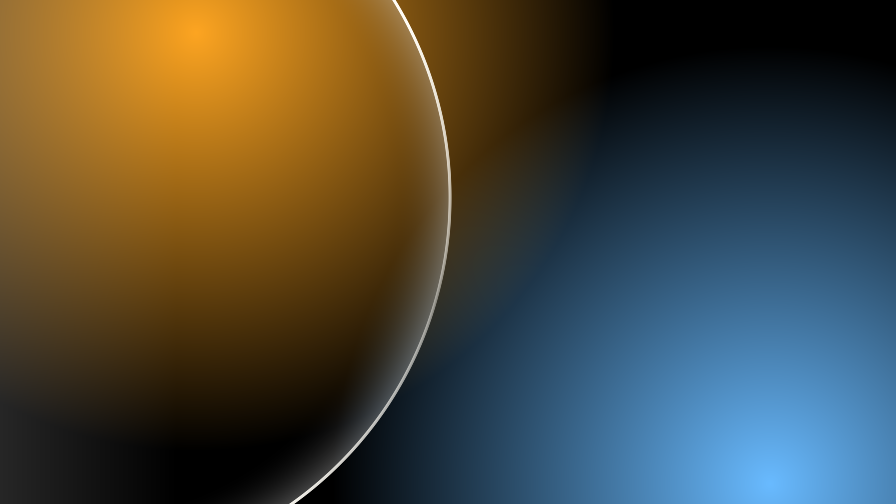
Reproduce this background procedurally as a Shadertoy shader.

```glsl
// Two soft lights, amber at upper left and blue at lower right, on black,
// behind a large glass disc with a thin bright rim and a pale inner sheen.
// Radial falloffs add up; the disc is a circle distance function.

// Light that fades linearly from its centre to zero at the given radius.
float glow(vec2 p, vec2 centre, float radius) {
    return max(1.0 - length(p - centre) / radius, 0.0);
}

void mainImage(out vec4 fragColor, in vec2 fragCoord) {
    // Height spans 0 to 1
    vec2 p = fragCoord / iResolution.y;
    float pixel = 1.0 / iResolution.y;

    // Coloured lights
    vec3 amber = vec3(0.99, 0.645, 0.13);
    vec3 blue = vec3(0.41, 0.73, 1.0);
    vec3 color = amber * glow(p, vec2(0.389, 0.935), 0.83)
               + blue * glow(p, vec2(1.528, 0.04), 0.868);

    // Glass disc, negative distance inside
    vec2 fromDisc = p - vec2(0.148, 0.608);
    float dist = length(fromDisc) - 0.745;
    float inside = smoothstep(pixel, -pixel, dist);

    // Sheen just within the rim, and a haze toward the left side
    float sheen = max(1.0 + dist / 0.11, 0.0);
    float haze = max(1.0 - p.x / 0.35, 0.0);
    float veil = 0.27 * sheen * sheen + 0.15 * haze;
    color = mix(color, vec3(1.0), inside * min(veil, 1.0));

    // Rim line, faintest a little below the disc's rightmost point
    float angle = atan(fromDisc.y, fromDisc.x);
    float strength = mix(0.42, 1.0, min(abs(angle + 0.28) / 0.75, 1.0));
    float rim = 1.0 - smoothstep(-0.5 * pixel, 0.5 * pixel, abs(dist) - 0.003);
    color = mix(color, vec3(1.0, 0.99, 0.96), rim * strength);

    fragColor = vec4(color, 1.0);
}
```
